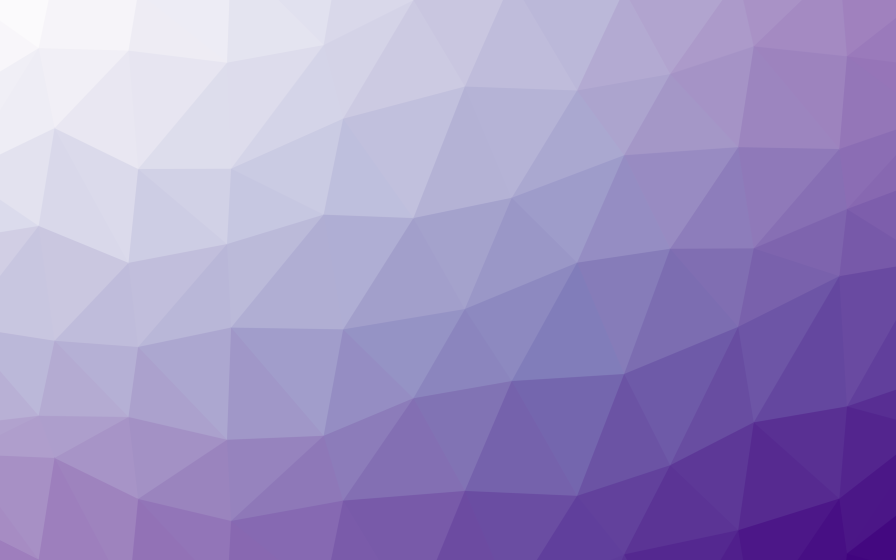
Write a Shadertoy shader that draws this background.

```glsl
// Low-poly backdrop: faceted triangles shading from white to deep indigo.
#define ASPECT 1.6
#define COLUMN_STEP 0.1833
#define ROW_STEP 0.179
#define FIRST_ROW 0.181
#define ROW_TILT 0.32
#define LOW_TILT 0.165
#define ROW_BEND 0.3125
#define BEND_STEP 0.208
#define EVEN_SHIFT 0.08
#define ODD_SHIFT 0.017
#define SWAY_X 0.034
#define SWAY_Y 0.026

// Nine-step violet ramp, light to dark
const vec3 RAMP[9] = vec3[9](
    vec3(0.99, 0.985, 0.99), vec3(0.94, 0.93, 0.96), vec3(0.855, 0.855, 0.92),
    vec3(0.737, 0.741, 0.863), vec3(0.62, 0.604, 0.784), vec3(0.502, 0.49, 0.73),
    vec3(0.416, 0.318, 0.64), vec3(0.33, 0.153, 0.56), vec3(0.247, 0.0, 0.49));

vec3 ramp(float t) {
    float s = clamp(t, 0.0, 1.0) * 8.0;
    int k = int(min(s, 7.0));
    return mix(RAMP[k], RAMP[k + 1], s - float(k));
}

// Horizontal and vertical ramps blended equally
vec3 facetColor(vec2 p) {
    return 0.5 * (ramp(p.x / ASPECT) + ramp(p.y));
}

bool isOdd(float row) {
    return mod(row, 2.0) > 0.5;
}

// Mesh corner: staggered columns on tilted, bent rows, swayed by sines
vec2 meshPoint(vec2 id) {
    bool odd = isOdd(id.y);
    float x = id.x * COLUMN_STEP + (odd ? ODD_SHIFT : EVEN_SHIFT);
    float margin = exp(-25.0 * pow(max(x, 0.0), 2.0));
    x += odd ? 0.07 * margin + 0.6 * SWAY_X * cos(1.2 * id.x - 2.6)
             : SWAY_X * cos(1.05 * id.x - 5.25);

    float u = x / ASPECT - 0.5;
    float tilt = id.y > 3.5 ? LOW_TILT : ROW_TILT;
    float y = FIRST_ROW + ROW_STEP * id.y - tilt * u
            + (ROW_BEND - BEND_STEP * id.y) * u * u;
    y -= margin * (0.15 - 0.03 * id.y);
    y += SWAY_Y * cos(1.8 * id.x + 1.62 * id.y - 3.4);
    return vec2(x, y);
}

// Nearest cell, from the rows and columns without sway
vec2 meshCell(vec2 p) {
    float u = p.x / ASPECT - 0.5;
    float row = (p.y - FIRST_ROW + ROW_TILT * u - ROW_BEND * u * u)
              / (ROW_STEP - BEND_STEP * u * u);
    float shift = 0.5 * (EVEN_SHIFT + ODD_SHIFT);
    return floor(vec2((p.x - shift) / COLUMN_STEP, row));
}

float cross2(vec2 a, vec2 b) {
    return a.x * b.y - a.y * b.x;
}

float edgeDistance(vec2 p, vec2 a, vec2 b) {
    return cross2(normalize(b - a), p - a);
}

// Adds a facet's colour, weighted by its smooth coverage
void addFacet(inout vec4 sum, vec2 p, vec2 a, vec2 b, vec2 c, float pixel) {
    float side = sign(cross2(b - a, c - a));
    float d = min(min(side * edgeDistance(p, a, b), side * edgeDistance(p, b, c)),
                  side * edgeDistance(p, c, a));
    float coverage = smoothstep(-0.7 * pixel, 0.7 * pixel, d);
    sum += coverage * vec4(facetColor((a + b + c) / 3.0), 1.0);
}

void mainImage(out vec4 fragColor, in vec2 fragCoord) {
    // Canvas heights, with y running down from the top
    vec2 uv = fragCoord / iResolution.xy;
    vec2 p = vec2(uv.x * ASPECT, 1.0 - uv.y);
    float pixel = 1.0 / iResolution.y;
    vec2 cell = meshCell(p);
    vec4 sum = vec4(0.0);

    // Two facets per cell, their diagonal alternating with the stagger
    for (int j = -2; j <= 2; j++) {
        for (int i = -2; i <= 2; i++) {
            vec2 id = cell + vec2(i, j);
            vec2 a = meshPoint(id);
            vec2 b = meshPoint(id + vec2(1, 0));
            vec2 c = meshPoint(id + vec2(0, 1));
            vec2 d = meshPoint(id + vec2(1, 1));
            if (isOdd(id.y)) {
                addFacet(sum, p, a, b, c, pixel);
                addFacet(sum, p, b, d, c, pixel);
            } else {
                addFacet(sum, p, a, d, c, pixel);
                addFacet(sum, p, a, b, d, pixel);
            }
        }
    }
    fragColor = vec4(sum.rgb / max(sum.a, 0.001), 1.0);
}
```
